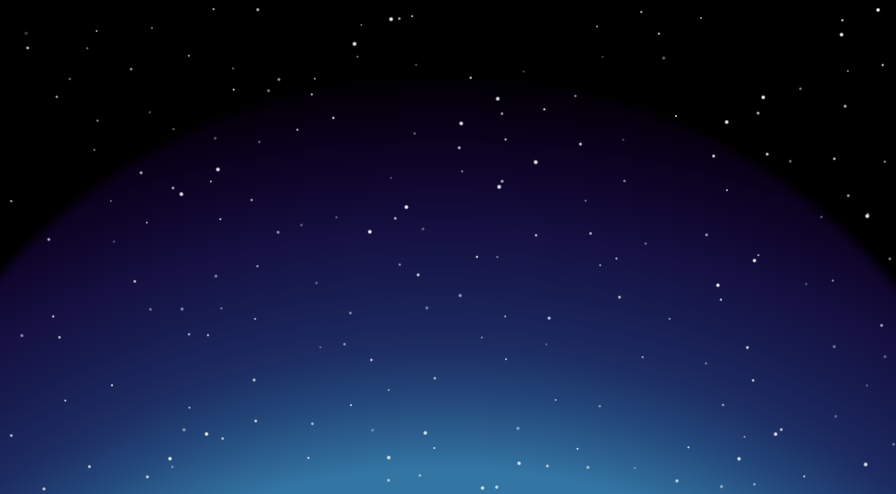
Write a Shadertoy shader that draws this background.

```glsl
// Starry night sky above the blue, glowing rim of a planet.

#define DISC_CENTER vec2(-0.01, -0.34)  // x from mid canvas, y from the bottom
#define DISC_RADIUS 1.19
#define DISC_SOFTNESS 0.018
#define GLOW_DEPTH 1.01                 // depth of the glow centre below the canvas
#define GLOW_SQUEEZE 0.9                // below 1 widens the glow
#define BRIGHT_CELL 0.36
#define FAINT_CELL 0.083
#define PAIR_OFFSET vec2(-0.074, -0.05) // from a bright star to its companion

// Height above the horizon and the colour there
const int STOP_COUNT = 9;
const vec4 SKY_STOPS[STOP_COUNT] = vec4[](
    vec4(0.05, 0.20, 0.46, 0.64),
    vec4(0.12, 0.17, 0.37, 0.56),
    vec4(0.20, 0.135, 0.27, 0.47),
    vec4(0.30, 0.11, 0.17, 0.38),
    vec4(0.42, 0.09, 0.11, 0.31),
    vec4(0.54, 0.08, 0.06, 0.25),
    vec4(0.65, 0.055, 0.02, 0.165),
    vec4(0.74, 0.035, 0.005, 0.10),
    vec4(0.85, 0.0, 0.0, 0.005));

vec3 hash3(vec2 cell) {
    vec3 h = fract(cell.xyx * vec3(0.1031, 0.1030, 0.0973));
    h += dot(h, h.yxz + 33.33);
    return fract((h.xxy + h.yzz) * h.zyx);
}

vec3 skyColor(float altitude) {
    vec3 color = SKY_STOPS[0].yzw;
    for (int i = 1; i < STOP_COUNT; i++) {
        float low = SKY_STOPS[i - 1].x;
        float t = clamp((altitude - low) / (SKY_STOPS[i].x - low), 0.0, 1.0);
        color = mix(color, SKY_STOPS[i].yzw, t);
    }
    return color;
}

// One jittered star per cell, kept with the given chance
float starLayer(vec2 p, float cellSize, float chance, vec2 radii, vec2 levels, float seed) {
    vec2 cell = floor(p / cellSize);
    vec3 place = hash3(cell + seed);
    vec3 look = hash3(cell + seed + 57.0);
    vec2 star = (cell + mix(vec2(0.1), vec2(0.9), place.xy)) * cellSize;
    float pixel = 1.0 / iResolution.y;
    float radius = mix(radii.x, radii.y, look.x);
    float spot = 1.0 - smoothstep(0.25 * radius, radius + 0.5 * pixel, length(p - star));
    return spot * mix(levels.x, levels.y, look.y) * step(place.z, chance);
}

void mainImage(out vec4 fragColor, in vec2 fragCoord) {
    vec2 p = (fragCoord - vec2(0.5 * iResolution.x, 0.0)) / iResolution.y;

    // Atmosphere: wide glow cut off by a round outer edge
    vec2 fromGlow = vec2((p.x - DISC_CENTER.x) * GLOW_SQUEEZE, p.y + GLOW_DEPTH);
    float altitude = length(fromGlow) - GLOW_DEPTH;
    float rim = length(p - DISC_CENTER) - DISC_RADIUS;
    float inside = 1.0 - smoothstep(-DISC_SOFTNESS, DISC_SOFTNESS, rim);
    vec3 color = skyColor(altitude) * inside;

    // Bright stars in slanted pairs, then faint scattered ones
    vec2 brightRadii = vec2(0.0042, 0.0052);
    vec2 brightLevels = vec2(0.85, 1.0);
    float stars = 0.0;
    for (int i = 0; i < 2; i++) {
        vec2 q = p - float(i) * PAIR_OFFSET;
        stars = max(stars, starLayer(q, BRIGHT_CELL, 0.9, brightRadii, brightLevels, 11.0));
    }
    stars = max(stars, starLayer(p, FAINT_CELL, 0.65, vec2(0.0022, 0.004), vec2(0.25, 0.8), 130.0));

    fragColor = vec4(mix(color, vec3(0.95, 0.97, 1.0), stars), 1.0);
}
```
